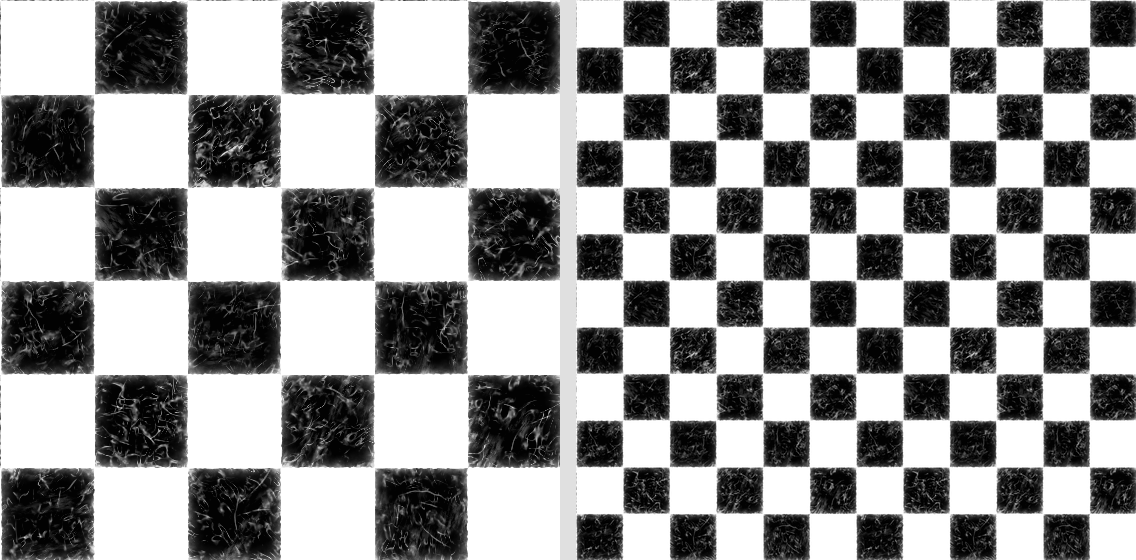
Left, the tile; right, the same tile 2 across and 2 down.
Give the GLSL for this pattern, as a Shadertoy shader.

```glsl
// Worn checkerboard: black tiles with frayed, faded rims on plain white.
// Each dark tile gets its own scratches from seeded value noise: contour
// lines of stretched noise, cloudy haze and a few long bent gouges.

#define CELLS 6.0
#define SHIFT vec2(0.0021, -0.0021)
#define INSET 0.006
#define FRAY 0.016
#define RIM_WIDTH 0.055
#define RIM_GREY 0.50
#define SCRATCH_GREY 0.50
#define HAZE_GREY 0.26
#define GOUGE_GREY 0.38
#define GOUGES 4
#define INK 0.008

// Integer hash of a lattice point and seed, 0..1
float hash(ivec2 p, int seed) {
    uint h = uint(p.x) * 1597334677u ^ uint(p.y) * 3812015801u ^ uint(seed) * 2798796415u;
    h = (h ^ (h >> 16)) * 2146121005u;
    h = (h ^ (h >> 15)) * 2221713035u;
    h ^= h >> 16;
    return float(h >> 8) / 16777216.0;
}

float noise(vec2 p, int seed) {
    ivec2 i = ivec2(floor(p));
    vec2 f = fract(p);
    f = f * f * (3.0 - 2.0 * f);
    float low = mix(hash(i, seed), hash(i + ivec2(1, 0), seed), f.x);
    float high = mix(hash(i + ivec2(0, 1), seed), hash(i + ivec2(1, 1), seed), f.x);
    return mix(low, high, f.y);
}

float fbm(vec2 p, int seed) {
    float sum = 0.0, gain = 0.5;
    for (int i = 0; i < 4; i++) {
        sum += gain * noise(p, seed + i);
        p *= 2.03;
        gain *= 0.55;
    }
    return sum / 1.01;
}

vec2 turn(vec2 p, float angle) {
    float c = cos(angle), s = sin(angle);
    return vec2(c * p.x + s * p.y, c * p.y - s * p.x);
}

// Short broken strokes along three directions
float scratches(vec2 p, int seed) {
    float sum = 0.0;
    float grain = 0.4 + 0.9 * noise(p * 42.0, seed + 3);
    for (int i = 0; i < 3; i++) {
        int s = seed + 11 * (i + 1);
        vec2 q = turn(p, 6.2832 * hash(ivec2(i, 7), seed));
        q += 0.06 * vec2(noise(p * 9.0, s + 1), noise(p * 9.0, s + 2));
        float line = abs(noise(q * vec2(6.0, 17.0) * (1.0 + 0.35 * float(i)), s) - 0.5);
        float area = smoothstep(0.47, 0.75, fbm(p * 7.0, s + 4));
        sum = max(sum, area * (1.0 - smoothstep(0.0, 0.14, line)));
    }
    return sum * grain;
}

// Long, slightly bent gouges
float gouges(vec2 p, int seed, float aa) {
    float sum = 0.0;
    for (int i = 0; i < GOUGES; i++) {
        vec2 start = 0.15 + 0.7 * vec2(hash(ivec2(i, 1), seed), hash(ivec2(i, 2), seed));
        vec2 q = turn(p - start, 6.2832 * hash(ivec2(i, 3), seed));
        float bend = 2.4 * (hash(ivec2(i, 4), seed) - 0.5);
        float reach = mix(0.12, 0.34, hash(ivec2(i, 5), seed));
        float away = abs(q.y - bend * q.x * q.x + 0.025 * (noise(p * 14.0, seed + i) - 0.5));
        float line = 1.0 - smoothstep(0.002, 0.005 + aa, away);
        float taper = 1.0 - smoothstep(0.4 * reach, reach, abs(q.x));
        sum = max(sum, line * taper * smoothstep(0.2, 0.65, noise(p * 19.0, seed + 8 + i)));
    }
    return sum;
}

float tileGrey(vec2 p, int seed, float aa) {
    float amount = mix(0.7, 1.3, hash(ivec2(5, 9), seed));
    vec2 edge = min(p, 1.0 - p);

    // Faded rim, brightest in the corners
    vec2 fade = exp(-edge / RIM_WIDTH);
    float rim = RIM_GREY * (fade.x + fade.y);
    rim *= 0.25 + 1.35 * fbm(p * 13.0, seed + 60);

    // Streaky haze in patches
    vec2 q = turn(p, 6.2832 * hash(ivec2(2, 6), seed));
    float haze = smoothstep(0.48, 0.8, fbm(q * vec2(3.0, 6.0), seed + 70));
    haze *= smoothstep(0.25, 0.75, fbm(q * vec2(12.0, 34.0), seed + 80));

    float wear = SCRATCH_GREY * scratches(p, seed) + HAZE_GREY * haze;
    float grey = rim + amount * wear + GOUGE_GREY * gouges(p, seed + 100, aa);
    grey = INK + max(grey - 0.025, 0.0);

    // Frayed outline
    float fray = FRAY * (noise(p * 38.0, seed + 90) - 0.5);
    float inside = smoothstep(INSET - aa, INSET + aa, min(edge.x, edge.y) + fray);
    return mix(1.0, min(grey, 0.85), inside);
}

void mainImage(out vec4 fragColor, in vec2 fragCoord) {
    vec2 p = fract(fragCoord / iResolution.xy - SHIFT) * CELLS;
    vec2 cell = floor(p);
    float aa = 0.7 * CELLS / min(iResolution.x, iResolution.y);
    float grey = 1.0;
    if (mod(cell.x + cell.y, 2.0) < 0.5) {
        int seed = 1000 + 211 * int(cell.x + CELLS * cell.y);
        grey = tileGrey(fract(p), seed, aa);
    }
    fragColor = vec4(vec3(grey), 1.0);
}
```
